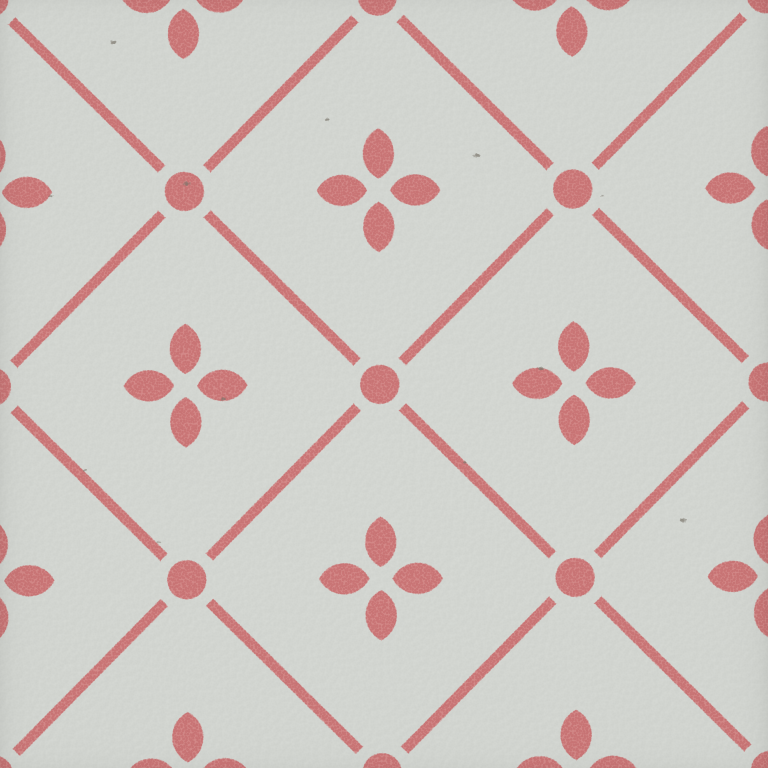
Reproduce this pattern procedurally as a Shadertoy shader.

```glsl
// Glazed tile: a diagonal trellis of bars and dots with a four-petal flower in
// each diamond. One wedge of the lattice is folded out by symmetry and drawn with
// distance functions; cellular noise adds the printed grain and relief.

#define PERIOD 0.5057                   // lattice repeat, in canvas heights
#define CENTRE vec2(0.4945, 0.4995)     // position of the middle dot
#define TILT 0.0062                     // slight rotation, radians
#define DOT_RADIUS 0.0503               // lengths from here on are in repeats
#define BAR_HALF_WIDTH 0.0130
#define BAR_GAP 0.0825                  // dot centre to bar end
#define PETAL_OFFSET 0.0945             // flower centre to petal centre
#define PETAL_SIZE vec2(0.0645, 0.0400) // half length, half width
#define GLAZE vec3(0.822, 0.834, 0.815)
#define INK vec3(0.785, 0.455, 0.458)
#define INK_PALE vec3(0.835, 0.555, 0.550)

vec2 hash22(vec2 p) {
    vec3 q = fract(p.xyx * vec3(0.1031, 0.1030, 0.0973));
    q += dot(q, q.yzx + 33.33);
    return fract((q.xx + q.yz) * q.zy);
}

// Distance to the nearest scattered feature point
float cellular(vec2 p) {
    vec2 cell = floor(p), f = fract(p);
    float nearest = 2.0;
    for (int y = -1; y <= 1; y++)
        for (int x = -1; x <= 1; x++) {
            vec2 o = vec2(x, y);
            vec2 d = o + hash22(cell + o + 17.0) - f;
            nearest = min(nearest, dot(d, d));
        }
    return sqrt(nearest);
}

// Pointed lens lying along x
float lens(vec2 p, vec2 size) {
    float radius = dot(size, size) / (2.0 * size.y);
    return length(vec2(p.x, abs(p.y) + radius - size.y)) - radius;
}

float trellis(vec2 p) {
    // Fold to the wedge between a dot at the origin and a flower at (0.5, 0)
    vec2 a = abs(p - round(p));
    if (a.x + a.y > 0.5) a = 0.5 - a;
    if (a.y > a.x) a = a.yx;

    float disc = length(a) - DOT_RADIUS;

    float along = (a.x + a.y) * 0.7071;
    float across = (a.x - a.y) * 0.7071;
    float bar = max(across - BAR_HALF_WIDTH, BAR_GAP - along);

    vec2 f = abs(a - vec2(0.5, 0.0));
    if (f.y > f.x) f = f.yx;
    float petal = lens(f - vec2(PETAL_OFFSET, 0.0), PETAL_SIZE);

    return min(disc, min(bar, petal));
}

// Sparse tiny pits, at most one per grid cell
float pits(vec2 uv, float pixel) {
    vec2 p = uv * 11.0, cell = floor(p);
    vec2 place = 0.15 + 0.7 * hash22(cell + 5.0);
    vec2 rnd = hash22(cell + 71.0);
    float d = length((fract(p) - place) * vec2(0.7, 1.2)) / 11.0;
    d += 0.0025 * (cellular(uv * 260.0) - 0.4);
    float radius = mix(0.0008, 0.0028, rnd.y);
    return step(rnd.x, 0.11) * (1.0 - smoothstep(-pixel, pixel, d - radius));
}

void mainImage(out vec4 fragColor, in vec2 fragCoord) {
    vec2 uv = fragCoord / iResolution.y;
    float pixel = 1.0 / iResolution.y;

    // Printed pattern
    float c = cos(TILT), s = sin(TILT);
    vec2 q = uv - CENTRE;
    vec2 p = vec2(c * q.x + s * q.y, c * q.y - s * q.x) / PERIOD;
    float fine = cellular(uv * 330.0);
    float d = trellis(p) * PERIOD + 0.0008 * (fine - 0.45);
    float cover = 1.0 - smoothstep(-0.9 * pixel, 0.9 * pixel, d);

    // Pale flecks in the ink, soft relief in the glaze
    float fleck = smoothstep(0.25, 0.85, fine);
    float relief = cellular(uv * 120.0) - cellular(uv * 120.0 + vec2(0.25, -0.25));
    vec3 glaze = GLAZE + 0.016 * relief + 0.016 * (fine - 0.45);
    vec3 ink = mix(INK, INK_PALE, 0.75 * fleck) + 0.012 * relief;
    vec3 color = mix(glaze, ink, cover);

    // Pits and the shaded rim of the tile
    color = mix(color, vec3(0.48, 0.46, 0.42), 0.7 * pits(uv, pixel));
    vec2 size = iResolution.xy / iResolution.y;
    vec2 rim = min(uv, size - uv);
    color *= 1.0 - 0.05 * exp(-rim.x / 0.014) - 0.025 * exp(-rim.y / 0.012);
    color *= 1.0 + 0.012 * sin(2.1 * uv.x + 0.6) * sin(2.4 * uv.y + 0.4) - 0.006;

    fragColor = vec4(color, 1.0);
}
```
